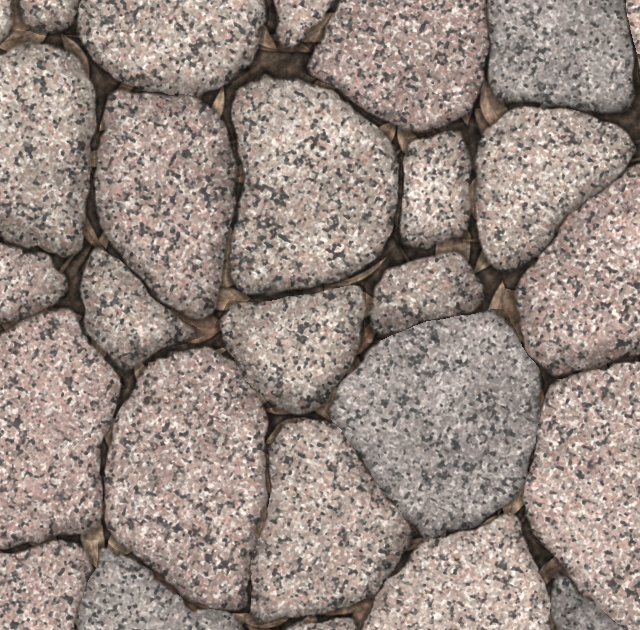
A WebGL 1 fragment shader for this texture:

```glsl
precision highp float;
uniform vec2 u_resolution;

const vec3 PINK = vec3(0.69, 0.605, 0.575);
const vec3 TAN = vec3(0.70, 0.65, 0.605);
const vec3 GREY = vec3(0.56, 0.54, 0.53);
const vec3 PALE = vec3(0.93, 0.895, 0.86);
const vec3 ROSE = vec3(0.70, 0.565, 0.525);
const vec3 MICA = vec3(0.27, 0.265, 0.26);
const vec3 SOIL = vec3(0.27, 0.23, 0.20);
const vec3 DRY_LEAF = vec3(0.66, 0.57, 0.48);
const vec3 OLD_LEAF = vec3(0.43, 0.34, 0.29);
const vec2 LIGHT = vec2(-0.35, 0.94);

struct Stone {
  float depth;   // distance inward from the rounded outline
  vec2 id;
  vec2 outward;  // direction towards the closest side
};

float hash(vec2 p) {
  vec3 q = fract(p.xyx * 0.1031);
  q += dot(q, q.yzx + 33.33);
  return fract((q.x + q.y) * q.z);
}

vec2 hash2(vec2 p) {
  return vec2(hash(p + 11.0), hash(p + 47.0));
}

float noise(vec2 p) {
  vec2 i = floor(p), f = fract(p);
  f = f * f * (3.0 - 2.0 * f);
  vec2 e = vec2(1.0, 0.0);
  return mix(mix(hash(i), hash(i + e), f.x),
             mix(hash(i + e.yx), hash(i + e.xx), f.x), f.y);
}

float fbm(vec2 p) {
  float sum = 0.0, amp = 0.53;
  for (int i = 0; i < 4; i++) {
    sum += amp * noise(p);
    p = mat2(1.6, 1.2, -1.2, 1.6) * p + 5.3;
    amp *= 0.5;
  }
  return sum;
}

// Centre and squared radius of the stone in a grid cell
vec3 site(vec2 cell) {
  return vec3(cell + 0.5 + 0.74 * (hash2(cell) - 0.5), 0.55 * hash(cell + 7.0));
}

float power(vec2 p, vec3 s) {
  return dot(p - s.xy, p - s.xy) - s.z;
}

// Power diagram whose cells get rounded corners from a smooth minimum
Stone findStone(vec2 p) {
  vec2 home = floor(p), id = home;
  float best = 1e3;
  for (int y = -2; y <= 2; y++)
    for (int x = -2; x <= 2; x++) {
      vec2 cell = home + vec2(float(x), float(y));
      float d = power(p, site(cell));
      if (d < best) { best = d; id = cell; }
    }
  vec3 own = site(id);
  float rounding = mix(0.04, 0.085, hash(id + 19.0));
  float total = 0.0;
  vec2 outward = vec2(0.0);
  for (int y = -2; y <= 2; y++)
    for (int x = -2; x <= 2; x++) {
      if (x == 0 && y == 0) continue;
      vec3 other = site(id + vec2(float(x), float(y)));
      vec2 gap = other.xy - own.xy;
      float side = (power(p, other) - best) / (2.0 * length(gap));
      float weight = exp(-side / rounding);
      total += weight;
      outward += weight * normalize(gap);
    }
  return Stone(-rounding * log(total), id, outward / total);
}

// Fine speckled crystals, tinted per stone
vec3 granite(vec2 uv, vec2 id) {
  vec2 s = mat2(0.9, 0.44, -0.44, 0.9) * uv + 3.0 * id;
  float grey = 0.8 * smoothstep(0.76, 0.84, hash(id + 3.0));
  vec3 col = mix(mix(PINK, TAN, hash(id + 5.0)), GREY, grey);
  col *= 0.86 + 0.28 * fbm(s * 9.0);
  float fine = noise(s * 270.0);
  float rose = noise(s * 110.0 + 31.0) * 0.7 + fine * 0.3;
  float pale = noise(s * 180.0 + 63.0) * 0.6 + noise(s * 290.0 + 9.0) * 0.4;
  float mica = noise(s * 150.0) * 0.55 + fine * 0.3 + noise(s * 45.0) * 0.15;
  col = mix(col, ROSE, 0.55 * (1.0 - grey) * smoothstep(0.45, 0.75, rose));
  col = mix(col, PALE, (0.8 - 0.4 * grey) * smoothstep(0.46, 0.8, pale));
  col = mix(col, MICA, 0.88 * smoothstep(0.5, 0.8, mica));
  return col * (0.83 + 0.34 * noise(s * 250.0 + 17.0));
}

// Overlapping leaves and needles lying on soil
vec3 litter(vec2 uv) {
  vec3 col = SOIL * (0.4 + 1.2 * fbm(uv * 80.0));
  vec2 p = uv * 15.0, home = floor(p);
  for (int y = -1; y <= 1; y++)
    for (int x = -1; x <= 1; x++) {
      vec2 cell = home + vec2(float(x), float(y));
      float turn = 6.283 * hash(cell + 23.0), c = cos(turn), s = sin(turn);
      vec2 q = mat2(c, -s, s, c) * (p - cell - hash2(cell));
      q.y += 0.25 * q.x * q.x;
      float width = mix(0.03, 0.46, hash(cell + 29.0));
      float edge = width * (1.0 - q.x * q.x / 0.6) - abs(q.y);
      edge += 0.12 * (noise(q * 7.0 + cell) - 0.5) * width;
      vec3 leaf = mix(OLD_LEAF, DRY_LEAF, hash(cell + 37.0));
      leaf *= 0.6 + 0.65 * fbm(q * 6.0 + cell) + 0.35 * q.y;
      leaf *= 0.85 + 0.15 * smoothstep(0.0, 0.05, abs(q.y));
      col *= 1.0 - 0.35 * smoothstep(-0.12, 0.0, edge);
      col = mix(col, leaf, smoothstep(-0.02, 0.04, edge));
    }
  return col * (0.85 + 0.3 * noise(uv * 210.0));
}

void main() {
  vec2 uv = gl_FragCoord.xy / u_resolution.x;
  vec2 warp = vec2(fbm(uv * 7.0), fbm(uv * 7.0 + 40.0)) - 0.5;
  Stone stone = findStone(uv * vec2(4.6, 3.8) + 0.25 * warp + vec2(12.3, 7.6));

  // Outline with a little chipping
  float chip = mix(0.02, 0.09, hash(stone.id + 41.0)) * (fbm(uv * 30.0) - 0.5);
  float depth = stone.depth + chip - mix(-0.005, 0.03, hash(stone.id + 43.0));

  // Domed body, darker rim and uneven faces
  float dome = smoothstep(-0.03, mix(0.08, 0.2, hash(stone.id + 53.0)), depth);
  vec2 face = uv * 12.0 + stone.id * 3.0;
  float relief = fbm(face) - fbm(face + 0.25 * LIGHT);
  float light = mix(0.7, 1.04, dome) + 0.4 * relief;
  light += 0.16 * dot(stone.outward, LIGHT) * (1.0 - dome);
  light *= 0.96 + 0.08 * hash(stone.id + 59.0);
  vec3 rock = granite(uv, stone.id) * light;

  // Gaps fall into shadow beside the stones
  vec3 ground = litter(uv) * mix(0.55, 1.08, smoothstep(0.0, 0.06, -depth));
  gl_FragColor = vec4(mix(ground, rock, smoothstep(-0.012, 0.012, depth)), 1.0);
}
```
